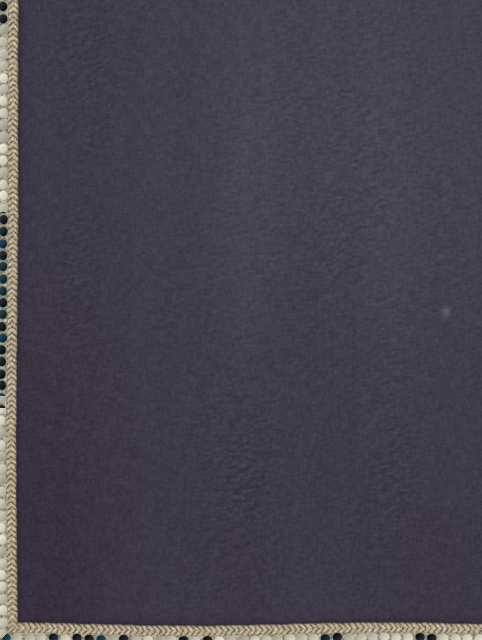
This texture is drawn by a WebGL 2 fragment shader. Its source:

```glsl
#version 300 es
precision highp float;
// Dark crinkled cloth with a gold braid and a row of sequins on its left and
// lower hems. Cloth is layered value noise; the trim is drawn from the depth
// inward from the hem line and the distance along it, repeated per sequin.
uniform vec2 u_resolution;
out vec4 outColor;

// Lengths are fractions of the canvas height.
const vec3 PLUM = vec3(0.212, 0.178, 0.238);
const vec3 SLATE = vec3(0.272, 0.268, 0.322);
const vec3 SHADOW = vec3(0.15, 0.11, 0.16);
const vec3 GOLD_DARK = vec3(0.40, 0.37, 0.32);
const vec3 GOLD = vec3(0.69, 0.63, 0.52);
const vec3 GOLD_LIGHT = vec3(0.83, 0.79, 0.70);
const vec3 SILVER = vec3(0.80, 0.79, 0.73);
const vec3 MIRROR_DARK = vec3(0.10, 0.12, 0.14);
const float BRAID_WIDTH = 0.0165;
const float BRAID_PITCH = 0.0088;
const float SEQUIN_DEPTH = 0.0232;
const float SEQUIN_PITCH = 0.0185;
const float SEQUIN_RADIUS = 0.0084;
const float WEAVE_STRENGTH = 0.034;
const float CRINKLE_STRENGTH = 0.085;

float hash(vec2 p) {
  return fract(sin(dot(p, vec2(12.9898, 78.233))) * 43758.5453);
}

float noise(vec2 p) {
  vec2 i = floor(p), f = fract(p);
  f = f * f * (3.0 - 2.0 * f);
  return mix(mix(hash(i), hash(i + vec2(1, 0)), f.x),
             mix(hash(i + vec2(0, 1)), hash(i + vec2(1, 1)), f.x), f.y);
}

// Soft elliptical patch.
float patchAt(vec2 p, vec2 center, vec2 size) {
  vec2 q = (p - center) / size;
  return exp(-dot(q, q));
}

vec3 cloth(vec2 p) {
  // Broad light: plum at lower left, slate at upper right, in upright folds.
  float folds = noise(vec2(p.x * 13.0, p.y * 1.6 + 4.0)) - 0.5;
  float streaks = noise(vec2(p.x * 60.0, p.y * 2.5)) - 0.5;
  float light = 0.20 + 0.34 * smoothstep(0.03, 0.42, p.x)
              + 0.34 * smoothstep(0.1, 0.85, p.y);
  light += 0.22 * folds + 0.10 * streaks;
  light += 0.16 * patchAt(p, vec2(0.52, 0.75), vec2(0.2, 0.28));
  light -= 0.10 * smoothstep(0.22, 0.19, p.y) * smoothstep(0.60, 0.68, p.x);
  vec3 color = mix(PLUM, SLATE, clamp(light, 0.0, 1.1));

  // Fine weave of crossing threads.
  float weave = noise(p * vec2(170.0, 430.0)) + noise(p * vec2(430.0, 150.0)) - 1.0;
  color += WEAVE_STRENGTH * weave;

  // Crinkles gather in a few patches.
  float amount = 0.10 + 0.50 * patchAt(p, vec2(0.54, 0.72), vec2(0.22, 0.30));
  amount += 0.55 * patchAt(p, vec2(0.14, 0.90), vec2(0.045, 0.13));
  amount += 0.45 * patchAt(p, vec2(0.12, 0.53), vec2(0.03, 0.16));
  amount += 0.65 * patchAt(p, vec2(0.37, 0.25), vec2(0.06, 0.14));
  amount += 0.50 * patchAt(p, vec2(0.61, 0.25), vec2(0.04, 0.15));
  vec2 warp = vec2(noise(p * 60.0), noise(p * 60.0 + 19.0)) * 1.6;
  float coarse = noise(p * vec2(130.0, 210.0) + warp);
  float lit = noise((p + vec2(0.0015, -0.002)) * vec2(130.0, 210.0) + warp);
  color += CRINKLE_STRENGTH * min(amount, 1.0) * (coarse - lit + 0.4 * (coarse - 0.5));

  // Two small snags catching the light.
  color += 0.11 * patchAt(p, vec2(0.697, 0.512), vec2(0.007));
  color += 0.05 * patchAt(p, vec2(0.688, 0.599), vec2(0.005));
  return color;
}

vec3 braid(float along, float depth) {
  float v = depth / BRAID_WIDTH;
  float bend = abs(v - 0.5) * 1.5 + 0.3 * noise(vec2(along * 150.0, v * 3.0));
  float strand = 0.5 + 0.5 * sin(6.2832 * (along / BRAID_PITCH + bend));
  float fiber = noise(vec2(along * 480.0, depth * 480.0));
  vec3 color = mix(GOLD_DARK, GOLD, smoothstep(0.05, 0.5, 0.6 * strand + 0.4 * fiber));
  color = mix(color, GOLD_LIGHT, smoothstep(0.55, 0.95, 0.5 * strand + 0.5 * fiber));
  return color * (0.78 + 0.22 * smoothstep(0.0, 0.25, v) * smoothstep(1.1, 0.8, v));
}

vec3 sequins(float along, float depth, float darkChance, float row, float px) {
  float id = floor(along / SEQUIN_PITCH);
  vec2 seed = vec2(id, row);
  vec2 q = vec2(along - (id + 0.5) * SEQUIN_PITCH, depth - SEQUIN_DEPTH);
  q -= 0.0018 * (vec2(hash(seed + 3.1), hash(seed + 7.7)) - 0.5);
  float d = length(q * vec2(1.0, 1.12)) - SEQUIN_RADIUS;
  float pick = hash(seed + 11.3);
  vec3 face = SILVER * (0.80 + 0.30 * hash(seed + 5.9));
  vec3 dark = MIRROR_DARK + vec3(0.02, 0.13, 0.16) * pow(hash(seed + 2.3), 3.0);
  face = mix(face, dark, step(pick, darkChance));
  face += 0.10 * dot(q, vec2(0.7, 0.7)) / SEQUIN_RADIUS;
  face = mix(face, GOLD, 0.65 * smoothstep(-0.0022, -0.0005, d));
  vec3 thread = mix(GOLD_DARK, GOLD_LIGHT, noise(vec2(along, depth) * 400.0));
  return mix(face, thread, smoothstep(-px, px, d));
}

void main() {
  float px = 1.0 / u_resolution.y;
  vec2 p = gl_FragCoord.xy * px;

  // Depth into each hem; the deeper one owns the mitred corner.
  float leftEdge = 0.0255 + 0.003 * smoothstep(0.0, 0.4, abs(p.y - 0.3));
  float lowEdge = 0.0250 + 0.0025 * cos(p.x * 10.5);
  float wobble = 0.0012 * (noise(vec2((p.x + p.y) * 110.0, 2.0)) - 0.5);
  vec2 depths = vec2(leftEdge, lowEdge) + wobble - p;
  bool onLeft = depths.x > depths.y;
  float depth = max(depths.x, depths.y);
  float along = onLeft ? p.y : p.x;

  // Mirrors turn dark in the middle and at the top of the left hem.
  float darkLeft = 0.06 + 0.74 * smoothstep(0.36, 0.40, p.y) * smoothstep(0.70, 0.66, p.y)
                 + 0.8 * smoothstep(0.95, 0.97, p.y);
  float darkChance = onLeft ? darkLeft : 0.22;

  vec3 color = cloth(p);
  color = mix(color, SHADOW, 0.65 * exp(min(depth, 0.0) / 0.004));
  vec3 trim = mix(braid(along, depth),
                  sequins(along, depth, darkChance, onLeft ? 1.0 : 2.0, px),
                  smoothstep(-px, px, depth - BRAID_WIDTH + 0.001));
  color = mix(color, trim, smoothstep(-px, px, depth));
  outColor = vec4(clamp(color, 0.0, 1.0), 1.0);
}
```
